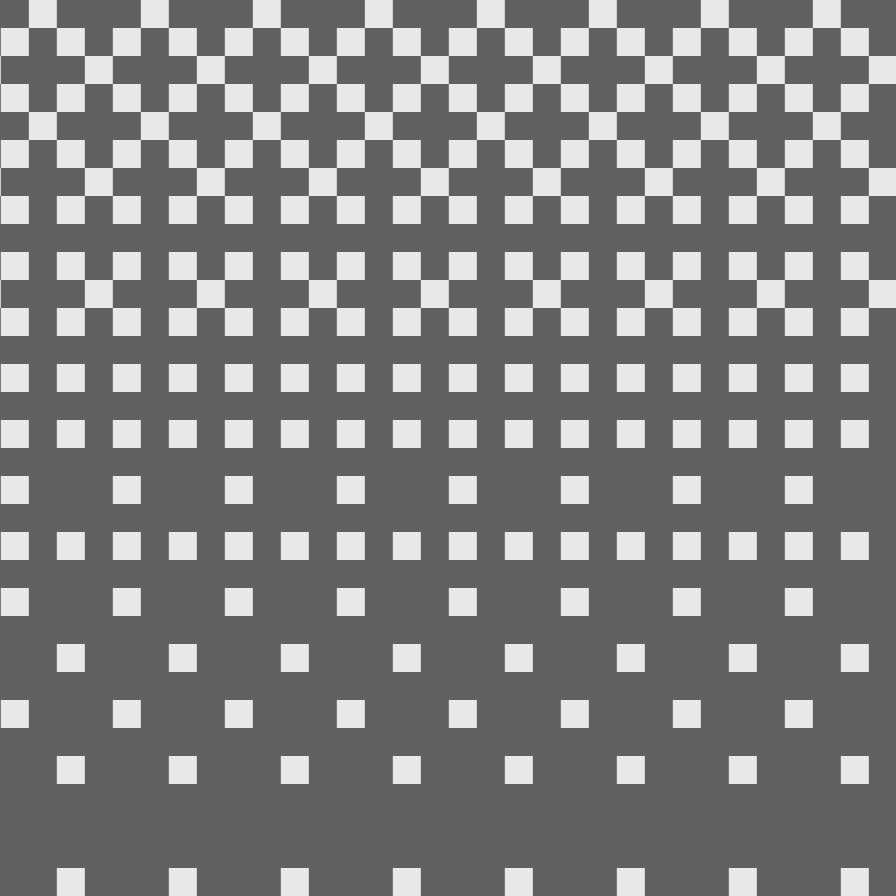
This pattern is drawn by a WebGL 1 fragment shader. Its source:

```glsl
precision highp float;

// Ordered-dither fade: pale squares on grey, thinning out toward the bottom.
// Each grid cell gets a rank from a recursive 4x4 Bayer pattern and is lit
// once its row climbs above a height proportional to that rank.

uniform vec2 u_resolution;

const float CELLS = 32.0;          // grid cells along each side
const float ROWS_PER_RANK = 5.2;   // rows climbed before the next rank lights
const vec2 GRID_SHIFT = vec2(0.0009, 0.0);
const vec3 GREY = vec3(0.376);
const vec3 PALE = vec3(0.906, 0.910, 0.914);

// Order of a cell inside a 2x2 block: diagonal first, then the other two.
float blockRank(vec2 cell) {
  vec2 p = mod(cell, 2.0);
  return 2.0 * abs(p.x - p.y) + p.y;
}

// Two levels of block order make the 4x4 rank, 0 to 15.
float bayerRank(vec2 cell) {
  vec2 block = floor(cell / 2.0) + vec2(1.0, 0.0);
  return 4.0 * blockRank(cell) + blockRank(block);
}

// 1 where the cell holds a square, 0 where it is background.
float lit(vec2 cell, float rowsPerRank) {
  return step(rowsPerRank * bayerRank(cell), cell.y);
}

// Box-filtered pattern: blends the four cells under one pixel footprint.
float coverage(vec2 p, vec2 footprint, float rowsPerRank) {
  vec2 low = floor(p - 0.5 * footprint);
  vec2 blend = clamp((p + 0.5 * footprint - low - 1.0) / footprint, 0.0, 1.0);
  float bottom = mix(lit(low, rowsPerRank),
                     lit(low + vec2(1.0, 0.0), rowsPerRank), blend.x);
  float top = mix(lit(low + vec2(0.0, 1.0), rowsPerRank),
                  lit(low + vec2(1.0, 1.0), rowsPerRank), blend.x);
  return mix(bottom, top, blend.y);
}

void main() {
  vec2 uv = gl_FragCoord.xy / u_resolution;
  vec2 grid = (uv - GRID_SHIFT) * CELLS;
  vec2 footprint = CELLS / u_resolution;
  float amount = coverage(grid, footprint, ROWS_PER_RANK);
  gl_FragColor = vec4(mix(GREY, PALE, amount), 1.0);
}
```
